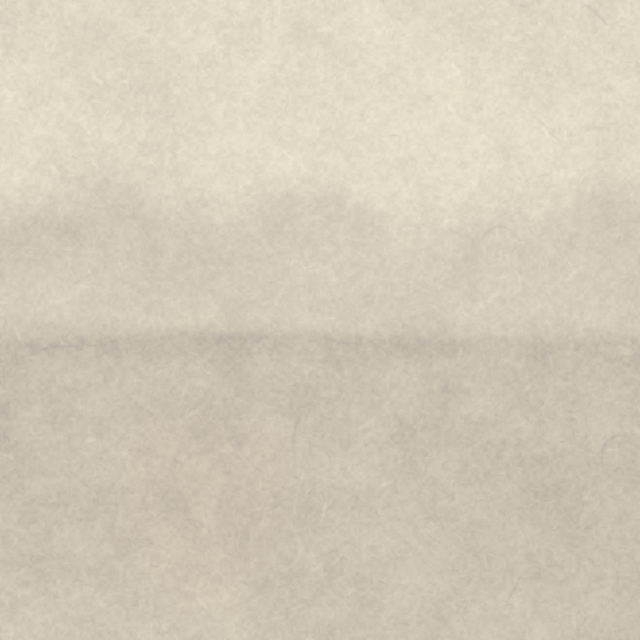
A three.js fragment shader for this texture:

```glsl
#define SHADE_COLOR vec3(0.785, 0.748, 0.684)
#define LIGHT_COLOR vec3(0.885, 0.857, 0.778)
#define WARM_TINT vec3(0.016, 0.002, -0.006)
#define COOL_TINT vec3(-0.012, -0.006, 0.008)
#define FOLD_HEIGHT 0.466
#define FOLD_DEPTH 0.34
#define BLOTCH_AMOUNT 0.85
#define GRAIN_AMOUNT 0.27
#define FIBRE_AMOUNT 0.19
#define FLECK_AMOUNT 0.36
#define HAIR_AMOUNT 0.34

varying vec2 vUv;

float hash(vec2 p) {
  vec3 q = fract(p.xyx * 0.1031);
  q += dot(q, q.yzx + 33.33);
  return fract((q.x + q.y) * q.z);
}

float valueNoise(vec2 p) {
  vec2 cell = floor(p);
  vec2 f = fract(p);
  f = f * f * (3.0 - 2.0 * f);
  float low = mix(hash(cell), hash(cell + vec2(1.0, 0.0)), f.x);
  float high = mix(hash(cell + vec2(0.0, 1.0)), hash(cell + 1.0), f.x);
  return mix(low, high, f.y) - 0.5;
}

float layeredNoise(vec2 p) {
  float sum = 0.0;
  float weight = 0.5;
  for (int i = 0; i < 5; i++) {
    sum += weight * valueNoise(p);
    p = mat2(1.6, 1.2, -1.2, 1.6) * p + 17.3;
    weight *= 0.55;
  }
  return sum;
}

// One curved strand per cell; sizes are fractions of a cell
float strands(vec2 p, float halfLength, float width, float bend, float density) {
  vec2 cell = floor(p);
  float sum = 0.0;
  for (int j = -1; j <= 1; j++) {
    for (int i = -1; i <= 1; i++) {
      vec2 id = cell + vec2(float(i), float(j));
      vec2 center = id + vec2(hash(id + 3.1), hash(id + 47.7));
      float angle = 6.2832 * hash(id + 91.3);
      float c = cos(angle);
      float s = sin(angle);
      vec2 q = mat2(c, -s, s, c) * (p - center);
      float curve = bend * (hash(id + 133.9) - 0.3) * q.x * q.x;
      float body = 1.0 - smoothstep(0.0, width, abs(q.y - curve));
      float ends = 1.0 - smoothstep(0.4 * halfLength, halfLength, abs(q.x));
      sum += body * ends * step(hash(id + 211.5), density) * (0.4 + 0.6 * hash(id + 7.9));
    }
  }
  return sum;
}

float spot(vec2 p, vec2 center, vec2 radius) {
  vec2 d = (p - center) / radius;
  return exp(-dot(d, d));
}

// Broad light and shade down the sheet
float sheetTone(vec2 p, float blotch) {
  float y = p.y + 0.2 * blotch + 0.012 * sin(5.0 * p.x + 1.0);
  float tone = 0.07 + 0.38 * smoothstep(0.44, 0.52, p.y);
  tone += 0.46 * smoothstep(0.59, 0.75, y);
  tone += 0.05 * spot(p, vec2(0.55, 0.79), vec2(0.6, 0.09));
  tone -= 0.14 * spot(p, vec2(0.85, 0.65), vec2(0.2, 0.05));
  tone -= 0.16 * spot(p, vec2(0.1, 0.64), vec2(0.35, 0.025));
  tone += 0.24 * spot(p, vec2(0.08, 0.55), vec2(0.1, 0.05));
  return tone + 0.08 * smoothstep(0.3, 0.0, p.y);
}

// Shadow of the fold: crisp above, fading below, broken along its length
float foldTone(vec2 p, float blotch, float mottle) {
  float line = FOLD_HEIGHT + 0.005 * sin(7.0 * p.x - 1.0) + 0.012 * blotch + 0.014 * mottle;
  float d = p.y - line;
  float shadow = exp(-pow(abs(d) / (d > 0.0 ? 0.015 : 0.034), 2.0));
  float crease = exp(-pow(abs(d) / 0.006, 2.0));
  float lip = exp(-pow(abs(d - 0.026) / 0.014, 2.0));
  float strength = 0.6 + 0.4 * spot(p, vec2(0.42, FOLD_HEIGHT), vec2(0.25, 0.2));
  float broken = clamp(0.8 + 2.5 * mottle, 0.2, 1.4);
  float stain = spot(p, vec2(0.29, 0.465), vec2(0.09, 0.03));
  float dark = strength * (0.75 * shadow + 0.35 * crease * broken) + 0.45 * stain;
  return 0.08 * lip * broken - FOLD_DEPTH * dark;
}

void main() {
  vec2 p = vUv;
  float blotch = layeredNoise(p * 5.0 + 8.0);
  float mottle = layeredNoise(p * 19.0 + 31.0);

  float tone = sheetTone(p, blotch) + foldTone(p, blotch, mottle);
  tone += BLOTCH_AMOUNT * (0.4 * blotch + 0.55 * mottle);

  // Paper pulp: soft grain and short tangled fibres
  float grain = 0.7 * valueNoise(p * 85.0) + 1.3 * valueNoise(p * 165.0 + 9.0);
  tone += GRAIN_AMOUNT * grain;
  vec2 warped = p + 0.003 * vec2(sin(41.0 * p.y), sin(37.0 * p.x));
  float paleFibres = strands(warped * 78.0, 0.8, 0.2, 1.4, 0.85);
  float darkFibres = strands(warped * 84.0 + 20.0, 0.75, 0.2, 1.4, 0.8);
  tone += FIBRE_AMOUNT * (paleFibres - darkFibres);

  // Sparse pale flecks and long dark hairs
  tone += FLECK_AMOUNT * strands(warped * 19.0 + 5.0, 0.28, 0.1, 1.5, 0.16);
  float hairs = strands(warped * 7.0 + 13.0, 0.28, 0.03, 5.0, 0.2);
  tone -= HAIR_AMOUNT * hairs;

  // Faint upright wrinkle, pale above and dark below
  float wrinkleX = 0.255 + 0.012 * sin(19.0 * p.y) + 0.02 * mottle;
  float wrinkle = exp(-pow(abs(p.x - wrinkleX) / 0.01, 2.0));
  tone += 0.14 * wrinkle * (spot(p, vec2(0.25, 0.74), vec2(0.2, 0.05)) - spot(p, vec2(0.27, 0.6), vec2(0.2, 0.08)));

  vec3 color = mix(SHADE_COLOR, LIGHT_COLOR, tone);
  color += WARM_TINT * spot(p, vec2(0.33, 0.22), vec2(0.16, 0.2)) * (0.7 + mottle);
  color += COOL_TINT * (smoothstep(0.0, -0.4, tone) + 0.6 * hairs);
  gl_FragColor = vec4(color, 1.0);
}
```
